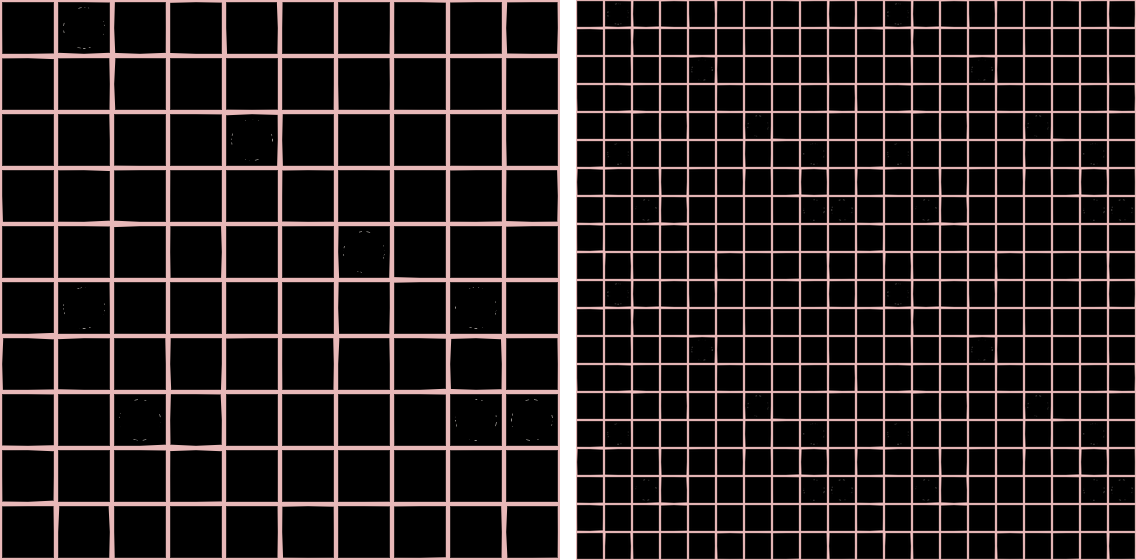
Left: one tile. Right: repeated 2 by 2.
Write a Shadertoy shader that draws this pattern.

```glsl
// A black field ruled into a square grid by thin dusty pink lines.
// Wrapped gradient noise swells some lines towards their crossings, and
// a few cells hold faint, broken specks of a circle.

#define COUNT 10.0                        // cells across and down
#define HALF_LINE 0.039                   // half line width, in cells
#define SWELL 0.024                       // greatest swelling at a crossing
#define SWELL_PERIOD 7.0                  // noise lattice cells per canvas
#define RING_RADIUS 0.365                 // speck circle, in cells
#define RING_HALF 0.005                   // half width of the specks
#define RING_SHARE 0.05                   // share of cells with specks
#define SPECK_PERIOD 150.0                // noise lattice of the specks
#define LINE_COLOR vec3(0.91, 0.72, 0.72)
#define SPECK_COLOR vec3(0.80, 0.78, 0.76)

float hash(vec2 p, float seed) {
    uvec3 v = uvec3(ivec3(p, seed)) * uvec3(1597334673u, 3812015801u, 2798796415u);
    uint n = (v.x ^ v.y ^ v.z) * 1597334673u;
    n = (n ^ (n >> 15)) * 2246822519u;
    n ^= n >> 13;
    return float(n >> 8) / 16777216.0;
}

float cornerSlope(vec2 lattice, vec2 offset, float period, float seed) {
    float angle = 6.28318 * hash(mod(lattice, period), seed);
    return dot(vec2(cos(angle), sin(angle)), offset);
}

// Gradient noise that wraps after a whole number of lattice cells
float noise(vec2 p, float period, float seed) {
    vec2 i = floor(p), f = p - i;
    vec2 u = f * f * f * (f * (f * 6.0 - 15.0) + 10.0);
    vec2 e = vec2(1.0, 0.0);
    float low = mix(cornerSlope(i, f, period, seed),
                    cornerSlope(i + e.xy, f - e.xy, period, seed), u.x);
    float high = mix(cornerSlope(i + e.yx, f - e.yx, period, seed),
                     cornerSlope(i + e.xx, f - e.xx, period, seed), u.x);
    return mix(low, high, u.y);
}

// Signed distance to the grid lines, positive inside them
float gridLines(vec2 p) {
    vec2 fromCenter = abs(fract(p) - 0.5);
    vec2 quadrant = (floor(p * 2.0) + 0.5) / (2.0 * COUNT) * SWELL_PERIOD;
    vec2 wear = vec2(noise(quadrant, SWELL_PERIOD, 1.0),
                     noise(quadrant, SWELL_PERIOD, 2.0));
    vec2 swell = SWELL * smoothstep(0.1, 0.5, wear) * fromCenter.yx * 2.0;
    vec2 d = fromCenter - 0.5 + HALF_LINE + swell;
    return max(d.x, d.y);
}

// Coverage of the broken circle, kept near its four axis points
float ringSpecks(vec2 p, float pixel) {
    vec2 q = fract(p) - 0.5;
    float r = max(length(q), 0.001);
    float ring = clamp((RING_HALF - abs(r - RING_RADIUS)) / pixel + 0.5, 0.0, 1.0);
    float nearAxis = smoothstep(0.93, 0.97, max(abs(q.x), abs(q.y)) / r);
    float broken = smoothstep(0.0, 0.2, noise(p / COUNT * SPECK_PERIOD, SPECK_PERIOD, 3.0));
    float chosen = step(hash(floor(p), 4.0), RING_SHARE);
    return ring * nearAxis * broken * chosen;
}

void mainImage(out vec4 fragColor, in vec2 fragCoord) {
    vec2 p = fragCoord / iResolution.xy * COUNT;
    float pixel = COUNT / min(iResolution.x, iResolution.y);

    float line = clamp(gridLines(p) / pixel + 0.5, 0.0, 1.0);
    vec3 color = SPECK_COLOR * ringSpecks(p, pixel);
    color = mix(color, LINE_COLOR, line);
    fragColor = vec4(color, 1.0);
}
```
